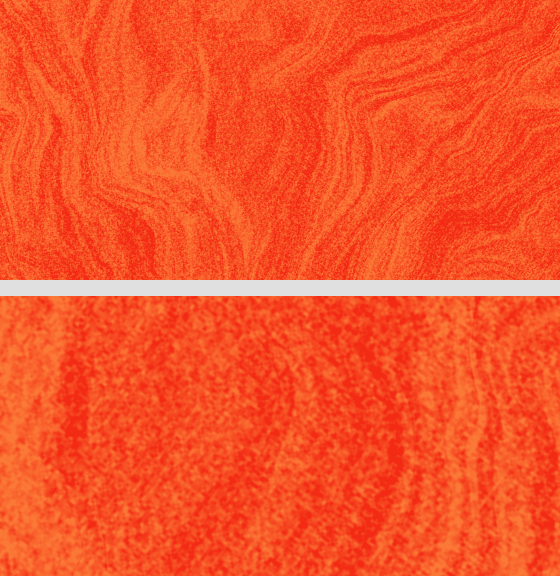
Top: the whole. Bottom: its middle third, enlarged.
Give the GLSL for this texture, as a Shadertoy shader.

```glsl
const vec3 DEEP_RED = vec3(0.952, 0.17, 0.08);
const vec3 LIGHT_ORANGE = vec3(0.985, 0.475, 0.215);

float hash(vec2 p) {
    return fract(sin(dot(p, vec2(127.1, 311.7))) * 43758.5453);
}

// Value noise, centred on zero
float noise(vec2 p) {
    vec2 cell = floor(p);
    vec2 f = fract(p);
    f = f * f * (3.0 - 2.0 * f);
    float low = mix(hash(cell), hash(cell + vec2(1.0, 0.0)), f.x);
    float high = mix(hash(cell + vec2(0.0, 1.0)), hash(cell + 1.0), f.x);
    return mix(low, high, f.y) - 0.5;
}

// Pushes a centred value towards two flat levels with a narrow edge
float sharpen(float value, float edge) {
    return smoothstep(-edge, edge, value) - 0.5;
}

// Smooth displacement that bends the strata
vec2 warp(vec2 p, float frequency, float amount) {
    vec2 q = p * frequency;
    return amount * vec2(noise(q + 17.3), noise(q + 52.8));
}

// x runs across the strata, y runs along them
vec2 flowCoords(vec2 p) {
    float lean = mix(0.4, -0.9, smoothstep(0.3, 1.7, p.x));
    vec2 q = p + warp(p, 2.1, 0.32);
    q += warp(q, 4.7, 0.14);
    q += warp(q, 11.0, 0.04);
    return vec2(q.x + lean * (q.y - 0.5), q.y);
}

// Nested contours, with finer threads drawn out along the flow
float strata(vec2 flow) {
    float body = noise(flow * vec2(8.0, 2.0) + 4.0);
    float contour = noise(vec2(body * 13.0 + flow.x * 24.0, flow.y * 2.2));
    float fine = noise(vec2(body * 16.0 + flow.x * 58.0, flow.y * 4.0 + 9.0));
    float thread = noise(flow * vec2(115.0, 7.0) + vec2(contour * 4.0, 31.0));
    return 0.22 * body + 0.3 * sharpen(contour, 0.24)
         + 0.27 * sharpen(fine, 0.26) + 0.36 * thread;
}

// Thin dark lines where a stretched noise crosses zero
float veins(vec2 flow, float width) {
    float ridge = abs(noise(flow * vec2(27.0, 2.6) + 71.0));
    return 1.0 - smoothstep(0.0, width, ridge);
}

// Fine speckle on a turned lattice so that no rows show
float grain(vec2 p) {
    vec2 turned = mat2(0.8, 0.6, -0.6, 0.8) * p;
    return 0.5 * noise(turned * 290.0) + 0.68 * noise(turned.yx * 185.0 + 40.0);
}

void mainImage(out vec4 fragColor, in vec2 fragCoord) {
    vec2 p = fragCoord / iResolution.y;
    vec2 flow = flowCoords(p);

    // Bands, veins and a slow drift towards red on the right
    float tone = 0.52 + strata(flow);
    tone -= 0.17 * veins(flow, 0.06);
    tone -= 0.06 * (smoothstep(0.9, 1.7, p.x) - 0.4);

    // Speckle is calmer inside the light lenses
    float roughness = mix(1.15, 0.75, smoothstep(0.55, 0.85, tone));
    tone += roughness * grain(p);

    vec3 color = mix(DEEP_RED, LIGHT_ORANGE, clamp(tone, 0.0, 1.0));
    fragColor = vec4(color, 1.0);
}
```
